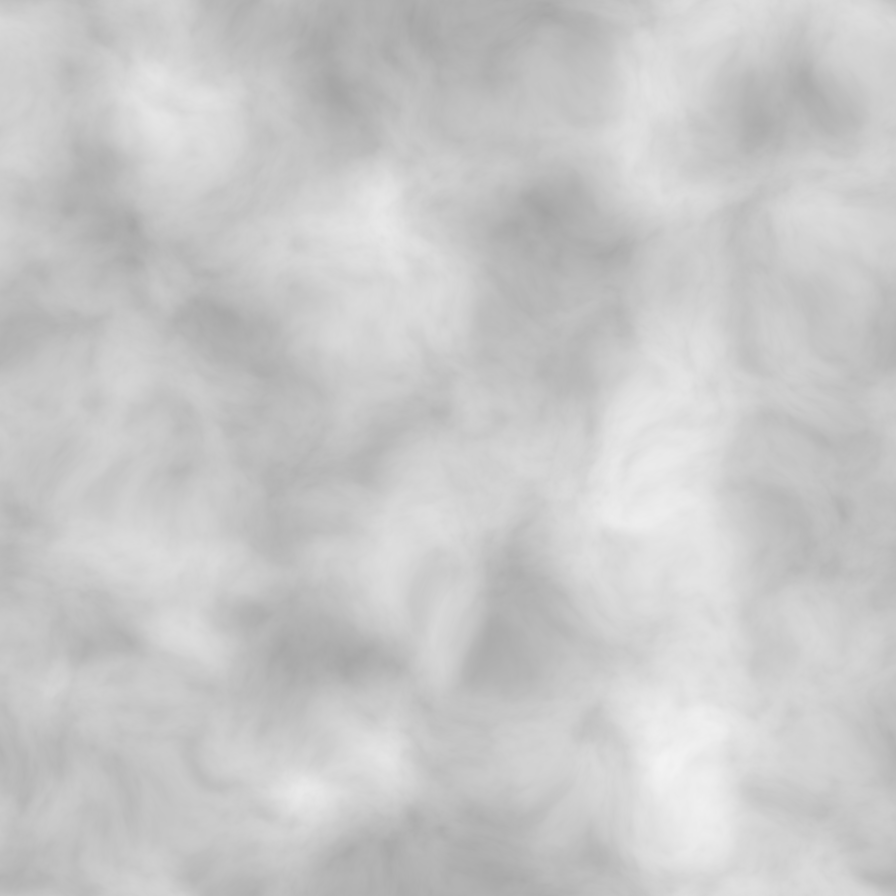
Write a Shadertoy shader that draws this texture.

```glsl
// Sine-free hash giving a gradient vector in -1..1
vec2 hashGradient(vec2 cell, float seed) {
    vec3 q = fract(vec3(cell.xyx + seed * 17.3) * vec3(0.1031, 0.1030, 0.0973));
    q += dot(q, q.yzx + 33.33);
    return fract((q.xx + q.yz) * q.zy) * 2.0 - 1.0;
}

float cornerValue(vec2 cell, vec2 corner, vec2 local, float period, float seed) {
    return dot(hashGradient(mod(cell + corner, period), seed), local - corner);
}

// Gradient noise that wraps after a whole number of cells
float tiledNoise(vec2 uv, float period, float seed) {
    vec2 p = uv * period + fract(seed * vec2(0.37, 0.71));
    vec2 cell = floor(p), local = p - cell;
    vec2 blend = local * local * local * (local * (local * 6.0 - 15.0) + 10.0);
    float bottom = mix(cornerValue(cell, vec2(0, 0), local, period, seed),
                       cornerValue(cell, vec2(1, 0), local, period, seed), blend.x);
    float top = mix(cornerValue(cell, vec2(0, 1), local, period, seed),
                    cornerValue(cell, vec2(1, 1), local, period, seed), blend.x);
    return mix(bottom, top, blend.y);
}

// Layered noise, with faint bright creases in the finer layers
float clouds(vec2 uv) {
    float sum = 0.0, amplitude = 1.0, period = 4.0;
    for (int layer = 0; layer < 7; layer++) {
        float n = tiledNoise(uv, period, float(layer) + 1.0);
        float crease = layer > 1 ? 0.5 * (0.14 - abs(n)) : 0.0;
        sum += amplitude * (n + crease);
        amplitude *= 0.52;
        period *= 2.0;
    }
    return sum;
}

void mainImage(out vec4 fragColor, in vec2 fragCoord) {
    vec2 uv = fragCoord / iResolution.xy;

    // Gentle warp drags the layers into wisps
    vec2 warp = vec2(tiledNoise(uv, 5.0, 11.0), tiledNoise(uv, 5.0, 12.0))
              + 0.5 * vec2(tiledNoise(uv, 11.0, 13.0), tiledNoise(uv, 11.0, 14.0));

    float grey = 0.787 + 0.25 * clouds(uv + 0.06 * warp);
    fragColor = vec4(vec3(clamp(grey, 0.0, 1.0)), 1.0);
}
```
